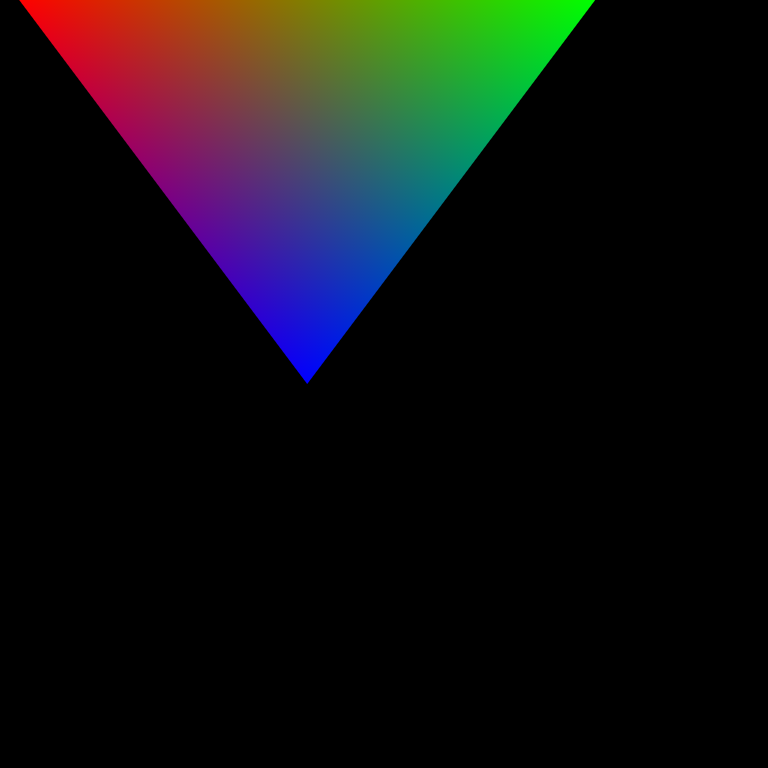
Give the GLSL for this background, as a WebGL 2 fragment shader.

```glsl
#version 300 es
precision highp float;
// Draws one triangle hanging from the top edge on a black ground.
// Barycentric weights blend the three corner colours, and the same
// weights, scaled to pixel widths, give the smooth edge coverage.

#define CORNER_LEFT  vec2(0.025, 1.0)
#define CORNER_RIGHT vec2(0.775, 1.0)
#define CORNER_TIP   vec2(0.4, 0.5)
#define COLOR_LEFT   vec3(1.0, 0.0, 0.0)
#define COLOR_RIGHT  vec3(0.0, 1.0, 0.0)
#define COLOR_TIP    vec3(0.0, 0.0, 1.0)
#define BACKGROUND   vec3(0.0)

uniform vec2 u_resolution;
out vec4 fragColor;

float cross2(vec2 a, vec2 b) {
    return a.x * b.y - a.y * b.x;
}

// Weights of corners a, b, c at point p; all positive inside the triangle
vec3 barycentric(vec2 p, vec2 a, vec2 b, vec2 c) {
    float area = cross2(b - a, c - a);
    float wa = cross2(b - p, c - p) / area;
    float wb = cross2(c - p, a - p) / area;
    return vec3(wa, wb, 1.0 - wa - wb);
}

void main() {
    vec2 uv = gl_FragCoord.xy / u_resolution;
    vec3 weights = barycentric(uv, CORNER_LEFT, CORNER_RIGHT, CORNER_TIP);

    // Distance to each side in pixels, turned into coverage
    vec3 dx = dFdx(weights);
    vec3 dy = dFdy(weights);
    vec3 sides = clamp(weights / sqrt(dx * dx + dy * dy) + 0.5, 0.0, 1.0);
    float coverage = min(sides.x, min(sides.y, sides.z));

    // Corner colours blended by weight
    vec3 w = clamp(weights, 0.0, 1.0);
    vec3 gradient = COLOR_LEFT * w.x + COLOR_RIGHT * w.y + COLOR_TIP * w.z;

    fragColor = vec4(mix(BACKGROUND, gradient, coverage), 1.0);
}
```
